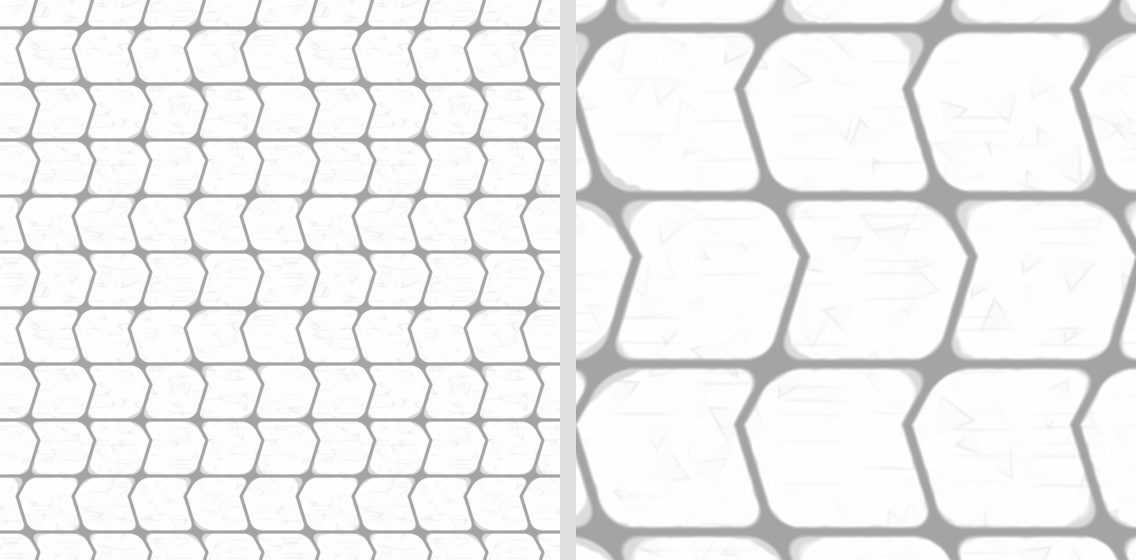
Left, the full canvas; right, a detail of the centre.
Give the GLSL for this pattern, as a Shadertoy shader.

```glsl
// Rows of bent white paving tiles with grey grout, rounded joints and faint scuffs.

const float TILES = 10.0;        // tiles across and down
const float PERIOD = 5.0;        // tiles before variation repeats
const float BEND_HEIGHT = 0.64;  // kink position above the tile base
const float BEND_SHIFT = 0.195;  // sideways reach of the kink
const float GROUT_CORE = 0.012;  // half width of solid grout, in tiles
const float GROUT_FADE = 0.030;  // soft edge beyond the core
const float JOINT_RADIUS = 0.16;
const float HALO_SPREAD = 0.17;  // extra radius of the pale corner wear
const float SHARD_GRID = 5.0;    // shard cells per tile
const vec2 STROKE_GRID = vec2(2.0, 12.0);
const float SHARD_DEPTH = 0.055;
const float STROKE_DEPTH = 0.035;
const vec3 TILE_COLOR = vec3(0.995);
const vec3 HALO_COLOR = vec3(0.84);
const vec3 GROUT_COLOR = vec3(0.645);
const float TAU = 6.2831853;

vec3 hash3(vec2 cell) {
    vec3 h = fract(cell.xyx * vec3(0.1031, 0.1030, 0.0973));
    h += dot(h, h.yxz + 33.33);
    return fract((h.xxy + h.yzz) * h.zyx);
}

// Distance from two tile edges, with their corner rounded off
float roundedInset(vec2 edge, float radius) {
    return radius - length(max(radius - edge, 0.0));
}

// Wrapping layered sines, roughly -1 to 1
float ripple(vec2 p) {
    vec2 a = p * TAU / PERIOD;
    return 0.4 * sin(dot(a, vec2(17.0, 11.0)) + 2.0 * sin(a.y * 7.0))
         + 0.35 * sin(dot(a, vec2(-23.0, 29.0)) + 2.0 * sin(a.x * 9.0))
         + 0.25 * sin(dot(a, vec2(47.0, -31.0)));
}

// Scattered open triangles, one per cell of a wrapping grid
float shards(vec2 p, float px) {
    vec2 g = p * SHARD_GRID;
    vec2 base = floor(g);
    float soft = 0.05 + px * SHARD_GRID;
    float mark = 0.0;
    for (int j = -1; j <= 1; j++) {
        for (int i = -1; i <= 1; i++) {
            vec2 cell = base + vec2(i, j);
            vec2 id = mod(cell, PERIOD * SHARD_GRID);
            vec3 place = hash3(id + 3.0);
            vec3 look = hash3(id + 71.0);
            float angle = TAU * place.z;
            vec2 q = g - cell - place.xy;
            q = mat2(cos(angle), sin(angle), -sin(angle), cos(angle)) * q;
            float size = mix(0.10, 0.36, look.x);
            float d = max(abs(q.x) * 0.87 + q.y * 0.5, -q.y) - size;
            float outline = 1.0 - smoothstep(0.0, soft, abs(d));
            float fill = 0.18 * (1.0 - smoothstep(-soft, soft, d));
            float open = smoothstep(-0.5, 1.0, q.x / size);
            mark = max(mark, (outline * open + fill) * look.y * look.y);
        }
    }
    return mark;
}

// Short, nearly level scratches that fade at both ends
float strokes(vec2 p, float px) {
    vec2 g = p * STROKE_GRID;
    vec3 h = hash3(mod(floor(g), PERIOD * STROKE_GRID) + 131.0);
    vec2 f = fract(g);
    float height = 0.3 + 0.4 * h.x + 0.3 * (h.y - 0.5) * (f.x - 0.5);
    float ends = smoothstep(0.0, 0.3, f.x) * smoothstep(1.0, 0.6, f.x);
    float line = 1.0 - smoothstep(0.0, 0.12 + px * STROKE_GRID.y, abs(f.y - height));
    return line * ends * smoothstep(0.5, 1.0, h.z);
}

void mainImage(out vec4 fragColor, in vec2 fragCoord) {
    vec2 p = fragCoord / iResolution.xy * TILES + 0.5;
    float px = TILES / min(iResolution.x, iResolution.y);

    // Bend each row; two rows in five point left
    float row = mod(floor(p.y), PERIOD);
    float y = fract(p.y);
    float facing = (row == 1.0 || row == 4.0) ? -1.0 : 1.0;
    float bend = min(y / BEND_HEIGHT, (1.0 - y) / (1.0 - BEND_HEIGHT));
    vec2 tile = vec2(p.x - facing * BEND_SHIFT * bend, p.y);
    float run = mix(BEND_HEIGHT, 1.0 - BEND_HEIGHT,
                    smoothstep(-0.03, 0.03, y - BEND_HEIGHT));
    float slant = run / length(vec2(run, BEND_SHIFT));

    // Edge distances and a random value for each tile corner
    vec2 f = fract(tile);
    vec2 edge = (0.5 - abs(f - 0.5)) * vec2(slant, 1.0);
    vec2 corner = mod(floor(tile) * 2.0 + step(0.5, f), PERIOD * 2.0);
    vec3 wear = hash3(corner + 17.0);
    float rough = ripple(p);

    // Solid grout, then ragged pale wear around it
    float radius = JOINT_RADIUS + 0.05 * (wear.x - 0.5);
    float fade = max(GROUT_FADE, 1.5 * px);
    float grout = 1.0 - smoothstep(GROUT_CORE, GROUT_CORE + fade,
                                   roundedInset(edge, radius));
    float haloInset = roundedInset(edge, radius + HALO_SPREAD * wear.y * wear.y);
    float halo = 1.0 - smoothstep(0.012, 0.012 + fade, haloInset + 0.012 * rough);

    // Faint surface marks
    float scuffs = SHARD_DEPTH * shards(p, px) + STROKE_DEPTH * strokes(p, px);
    vec3 color = TILE_COLOR - scuffs - 0.004 * max(rough, 0.0);
    color = mix(color, HALO_COLOR, 0.85 * halo);
    color = mix(color, GROUT_COLOR, grout);
    fragColor = vec4(color, 1.0);
}
```
